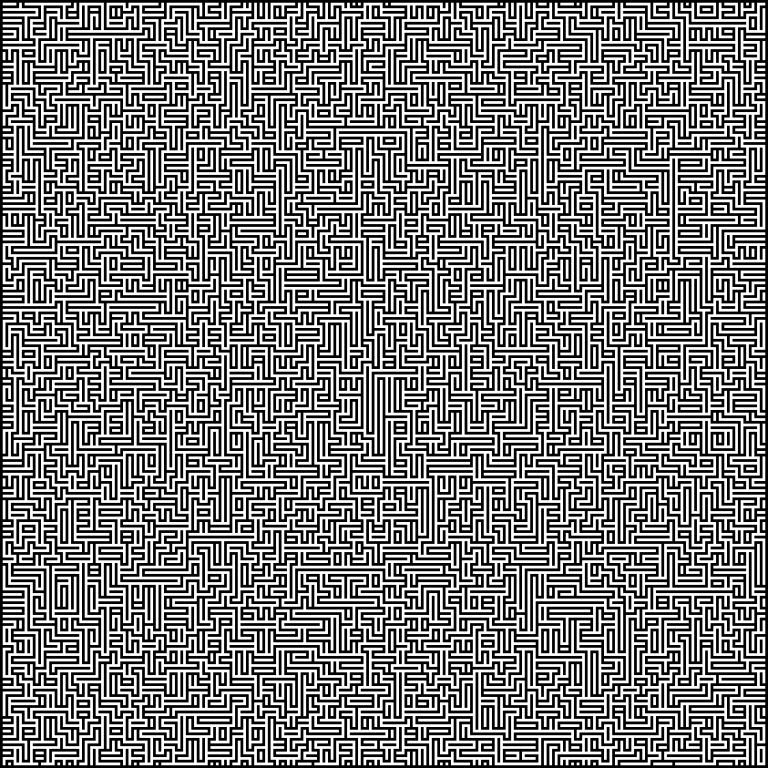
Give the GLSL for this pattern, as a WebGL 2 fragment shader.

```glsl
#version 300 es
precision highp float;
precision highp int;

#define CELLS 140          // corridor cells along one side
#define STAGGER_SHARE 0.5  // share of bar groups forced to alternate
#define TIE_SPREAD 0.9     // randomness between equally crowded posts
#define WALL_COLOR vec3(0.0)
#define PATH_COLOR vec3(1.0)

uniform vec2 u_resolution;
out vec4 fragColor;

uint scramble(uint v) {
    uint state = v * 747796405u + 2891336453u;
    uint word = ((state >> ((state >> 28u) + 4u)) ^ state) * 277803737u;
    return (word >> 22u) ^ word;
}

float random(ivec2 p, int salt) {
    uint h = scramble(uint(p.x) + scramble(uint(p.y * 16 + salt)));
    return float(h >> 8u) / 16777216.0;
}

ivec2 direction(int quarter) {
    int s = quarter < 2 ? 1 : -1;
    return (quarter & 1) == 0 ? ivec2(s, 0) : ivec2(0, s);
}

// Bar posts hold a straight bar, alternating inside staggered groups.
bool barIsLevel(ivec2 post) {
    ivec2 group = (post + 8) / 4;
    if (random(group, 1) < STAGGER_SHARE) {
        ivec2 slot = (post + 8) / 2;
        bool flip = ((slot.x + slot.y) & 1) == 1;
        return (random(group, 2) < 0.5) != flip;
    }
    return random(post, 3) < 0.5;
}

// Number of bars that end on an even post.
float barsReaching(ivec2 post) {
    bool besideBars = (post.x & 1) == 0;
    ivec2 side = besideBars ? ivec2(1, 0) : ivec2(0, 1);
    return float(barIsLevel(post + side) == besideBars)
         + float(barIsLevel(post - side) == besideBars);
}

// Joint posts reach for the two least crowded of their neighbours.
bool jointHasArm(ivec2 post, ivec2 arm) {
    float scores[4];
    float own = 0.0;
    for (int q = 0; q < 4; q++) {
        ivec2 d = direction(q);
        scores[q] = barsReaching(post + d) + TIE_SPREAD * random(post, 4 + q);
        if (d == arm) own = scores[q];
    }
    int emptier = 0;
    for (int q = 0; q < 4; q++) emptier += int(scores[q] < own);
    return emptier < 2;
}

bool hasArm(ivec2 post, ivec2 arm) {
    if ((post.x & 1) == 1) return barIsLevel(post) == (arm.y == 0);
    return jointHasArm(post, arm);
}

// An even post that no arm reaches grows one wall of its own.
bool growsWall(ivec2 post, ivec2 arm) {
    if (arm != direction(int(random(post, 8) * 4.0))) return false;
    if (barsReaching(post) > 0.0) return false;
    for (int q = 0; q < 4; q++) {
        ivec2 d = direction(q);
        if (hasArm(post + d, -d)) return false;
    }
    return true;
}

// Wall between a post and its neighbour along a positive axis.
bool isWall(ivec2 post, ivec2 along) {
    bool startsOdd = ((post.x + post.y) & 1) == 1;
    ivec2 oddPost = startsOdd ? post : post + along;
    ivec2 arm = startsOdd ? along : -along;
    return hasArm(oddPost, arm) || growsWall(oddPost + arm, -arm);
}

// Modules alternate between posts, wall slots and cells.
float pathAt(ivec2 module) {
    if (any(lessThan(module, ivec2(1))) ||
        any(greaterThanEqual(module, ivec2(2 * CELLS)))) return 0.0;
    ivec2 odd = module & 1;
    if (odd == ivec2(1)) return 1.0;
    if (odd == ivec2(0)) return 0.0;
    return isWall(module / 2, odd) ? 0.0 : 1.0;
}

void main() {
    // Pixel footprint measured in maze modules
    float modulesPerPixel = float(2 * CELLS + 1) / min(u_resolution.x, u_resolution.y);
    vec2 low = (gl_FragCoord.xy - 0.5) * modulesPerPixel;
    vec2 first = floor(low);

    // Area-weighted coverage of the modules under the pixel
    vec2 share = clamp((first + 1.0 - low) / modulesPerPixel, 0.0, 1.0);
    float path = 0.0;
    for (int j = 0; j < 2; j++) {
        for (int i = 0; i < 2; i++) {
            vec2 weight = mix(share, 1.0 - share, vec2(i, j));
            path += weight.x * weight.y * pathAt(ivec2(first) + ivec2(i, j));
        }
    }
    fragColor = vec4(mix(WALL_COLOR, PATH_COLOR, path), 1.0);
}
```
